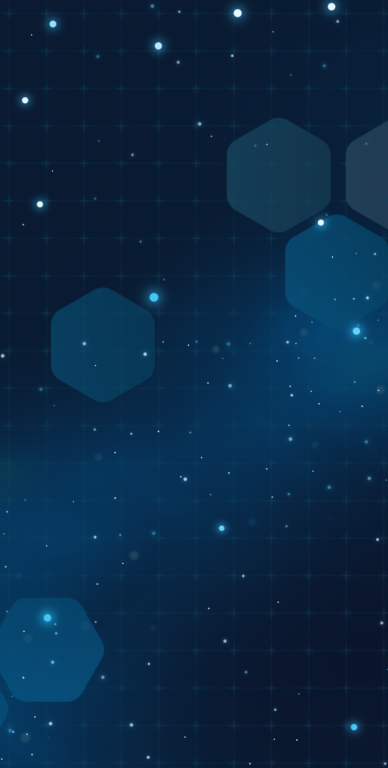
Give the GLSL for this background, as a WebGL 2 fragment shader.

```glsl
#version 300 es
precision highp float;
// Deep blue night sky: soft nebula glows shaped by layered sines, a faint grid
// with crossing marks, translucent rounded hexagons and hashed cells of stars.
// All lengths are fractions of the canvas height, origin at the lower left.

uniform vec2 u_resolution;
out vec4 outColor;

const vec3 NIGHT = vec3(0.036, 0.102, 0.192);
const vec3 DUSK = vec3(0.040, 0.082, 0.170);
const vec3 NEBULA = vec3(0.015, 0.300, 0.500);
const vec3 MOSS = vec3(0.060, 0.340, 0.360);
const vec3 GRID_TINT = vec3(0.050, 0.300, 0.400);
const vec3 STAR_COOL = vec3(0.250, 0.780, 0.950);
const vec3 STAR_WHITE = vec3(0.900, 0.970, 1.000);
const vec3 MOTE_TINT = vec3(0.300, 0.420, 0.470);

const float GRID_STEP = 0.0488;
const vec2 GRID_ORIGIN = vec2(0.0117, 0.0065);
const float HEX_APOTHEM = 0.0677;
const float HEX_ROUNDING = 0.023;
const float HEX_OPACITY = 0.8;

float hash(vec2 cell, float seed) {
  vec3 v = fract(vec3(cell.xyx) * vec3(0.1031, 0.1030, 0.0973) + seed * 0.137);
  v += dot(v, v.yzx + 33.33);
  return fract((v.x + v.y) * v.z);
}

// Clouds in 0..1 from sines that bend each other
float clouds(vec2 p) {
  float sum = 0.0, weight = 0.5;
  p *= 13.0;
  for (int i = 0; i < 5; i++) {
    p += 0.7 * sin(p.yx * 1.3 + float(i) * 1.9);
    sum += weight * sin(p.x) * cos(p.y);
    p = mat2(1.36, 1.06, -1.06, 1.36) * p;
    weight *= 0.55;
  }
  return 0.5 + 0.5 * sum;
}

float glow(vec2 p, vec2 center, vec2 radii) {
  vec2 d = (p - center) / radii;
  return exp(-dot(d, d));
}

// Distance to a rounded hexagon with level top and bottom sides
float hexDistance(vec2 p) {
  const vec3 k = vec3(-0.8660, 0.5, 0.5774);
  float side = HEX_APOTHEM - HEX_ROUNDING;
  p = abs(p);
  p -= 2.0 * min(dot(k.xy, p), 0.0) * k.xy;
  p -= vec2(clamp(p.x, -k.z * side, k.z * side), side);
  return length(p) * sign(p.y) - HEX_ROUNDING;
}

vec3 addHex(vec3 base, vec2 offset, vec3 fill, float px) {
  float cover = 1.0 - smoothstep(-px, px, hexDistance(offset));
  fill *= 1.0 - 1.2 * offset.y;
  return mix(base, fill, cover * HEX_OPACITY);
}

// Faint lines with a small plus and a soft dot at each crossing
float gridLight(vec2 p, float px) {
  vec2 d = abs(fract((p - GRID_ORIGIN) / GRID_STEP + 0.5) - 0.5) * GRID_STEP;
  vec2 line = 1.0 - smoothstep(vec2(0.0), vec2(0.0007 + px), d);
  vec2 arm = line * (1.0 - smoothstep(0.003, 0.009, d.yx));
  return 0.12 * max(line.x, line.y) + 0.17 * max(arm.x, arm.y)
    + 0.12 * exp(-dot(d, d) / 0.00002);
}

// One light per occupied cell: x = core, y = halo, z = hue pick
vec3 scatter(vec2 p, float cellSize, float radius, float density, float seed, float px) {
  vec2 cell = floor(p / cellSize);
  vec2 jitter = 0.2 + 0.6 * vec2(hash(cell, seed), hash(cell, seed + 1.0));
  float d = length(p - (cell + jitter) * cellSize);
  float r = radius * mix(0.55, 1.15, hash(cell, seed + 2.0));
  float present = step(hash(cell, seed + 3.0), density);
  float core = 1.0 - smoothstep(max(r - px, 0.0), r + px, d);
  float halo = exp(-d * d / (r * r * 5.0));
  return vec3(core * present, halo * present, hash(cell, seed + 4.0));
}

void main() {
  vec2 p = gl_FragCoord.xy / u_resolution.y;
  float px = 1.0 / u_resolution.y;

  // Sky and nebula band from the right edge to the lower left corner
  float haze = 0.66 * glow(p, vec2(0.480, 0.555), vec2(0.170, 0.110))
    + 0.34 * glow(p, vec2(0.350, 0.470), vec2(0.160, 0.140))
    + 0.26 * glow(p, vec2(0.220, 0.350), vec2(0.160, 0.140))
    + 0.36 * glow(p, vec2(0.030, 0.330), vec2(0.170, 0.120))
    + 0.58 * glow(p, vec2(-0.020, 0.080), vec2(0.200, 0.200))
    + 0.10 * glow(p, vec2(0.500, 0.860), vec2(0.200, 0.140));
  float mist = clouds(p);
  vec3 color = mix(NIGHT, DUSK, glow(p, vec2(0.440, 0.160), vec2(0.200, 0.180)));
  color = mix(color, NEBULA, clamp(haze * mix(0.7, 1.3, mist), 0.0, 0.85));
  float moss = glow(p, vec2(0.475, 0.525), vec2(0.060, 0.035))
    + glow(p, vec2(0.0, 0.385), vec2(0.045, 0.030));
  color = mix(color, MOSS, 0.45 * moss * mist);

  // Hexagons: upright ones swap the axes
  color = addHex(color, (p - vec2(0.363, 0.772)).yx, vec3(0.085, 0.250, 0.345), px);
  color = addHex(color, (p - vec2(0.518, 0.772)).yx, vec3(0.145, 0.255, 0.345), px);
  color = addHex(color, (p - vec2(0.439, 0.646)).yx, vec3(0.025, 0.290, 0.440), px);
  color = addHex(color, (p - vec2(0.134, 0.551)).yx, vec3(0.030, 0.255, 0.385), px);
  color = addHex(color, p - vec2(0.061, 0.154), vec3(0.025, 0.305, 0.475), px);
  color = addHex(color, p - vec2(-0.064, 0.077), vec3(0.025, 0.305, 0.475), px);

  color = mix(color, GRID_TINT, gridLight(p, px));

  // Blurred motes, then star layers from large to fine
  vec3 mote = scatter(p, 0.075, 0.0055, 0.35, 11.0, px * 2.0);
  color = mix(color, mix(NEBULA, MOTE_TINT, mote.z), 0.35 * mote.x * smoothstep(0.05, 0.35, haze));
  float cellSize = 0.13, radius = 0.0050, density = 0.34;
  for (int i = 0; i < 3; i++) {
    vec3 star = scatter(p + 0.031 * float(i), cellSize, radius, density, 23.0 + 7.0 * float(i), px);
    vec3 tint = mix(STAR_COOL, STAR_WHITE, smoothstep(0.1, 0.5, star.z));
    color += STAR_COOL * star.y * (i == 0 ? 0.30 : 0.10);
    color = mix(color, tint, star.x * (i == 0 ? 1.0 : 0.35 + 0.4 * star.z));
    cellSize *= 0.47;
    radius *= 0.40;
    density = i == 0 ? 0.38 : 0.05 + 0.35 * smoothstep(0.15, 0.7, haze);
  }
  outColor = vec4(clamp(color, 0.0, 1.0), 1.0);
}
```
